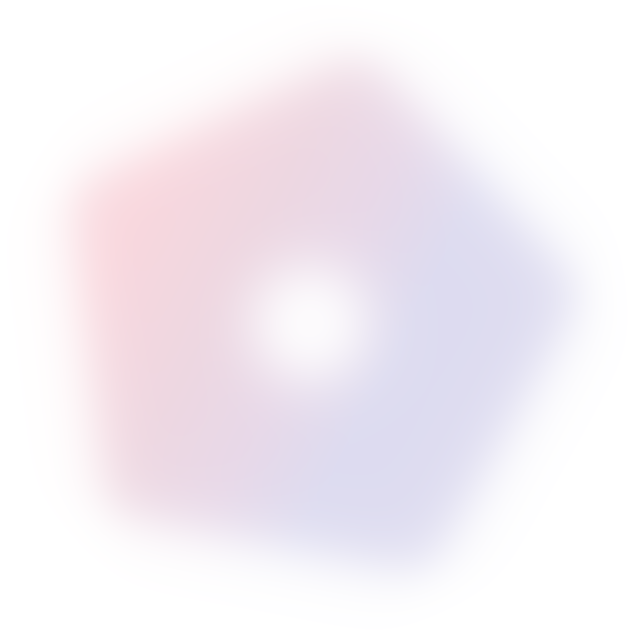
Give the GLSL for this background, as a Shadertoy shader.

```glsl
// A soft pastel pentagon ring on white, fading from pink to lavender.
// Five blurred half-planes multiply into the body, a blurred disc opens
// its centre, and a tilted gradient of four stops gives the tint.

#define CENTER vec2(-0.012, -0.005)  // from the canvas middle, in heights
#define APOTHEM 0.352                // centre to side
#define BLUR 0.042                   // spread of the soft sides
#define TURN 0.122                   // angle of the first corner
#define HOLE_RADIUS 0.100
#define HOLE_STRENGTH 0.88
#define GRADIENT_DIR vec2(0.89, -0.456)

const float TAU = 6.2831853;
const vec3 WHITE    = vec3(1.0);
const vec3 PINK     = vec3(0.975, 0.840, 0.865);
const vec3 ROSE     = vec3(0.930, 0.842, 0.882);
const vec3 MAUVE    = vec3(0.907, 0.848, 0.910);
const vec3 LAVENDER = vec3(0.867, 0.860, 0.940);

// Logistic stand-in for the profile of a blurred edge.
float softEdge(float inside) {
    return 1.0 / (1.0 + exp(-1.7 * inside / BLUR));
}

// Coverage of the blurred regular pentagon.
float softPentagon(vec2 p) {
    float cover = 1.0;
    for (int i = 0; i < 5; i++) {
        float angle = TURN + TAU * (float(i) + 0.5) / 5.0;
        cover *= softEdge(APOTHEM - dot(p, vec2(cos(angle), sin(angle))));
    }
    return cover;
}

// Linear ramp from 0 to 1 between two positions.
float ramp(float from, float to, float x) {
    return clamp((x - from) / (to - from), 0.0, 1.0);
}

// Pink at the upper left, lavender at the lower right.
vec3 tint(vec2 p) {
    float s = dot(p, GRADIENT_DIR);
    vec3 color = mix(PINK, ROSE, ramp(-0.33, -0.14, s));
    color = mix(color, MAUVE, ramp(-0.14, 0.0, s));
    return mix(color, LAVENDER, ramp(0.0, 0.14, s));
}

void mainImage(out vec4 fragColor, in vec2 fragCoord) {
    vec2 p = (fragCoord - 0.5 * iResolution.xy) / iResolution.y - CENTER;

    // Body with its glowing centre cut out
    float hole = HOLE_STRENGTH * exp(-pow(length(p) / HOLE_RADIUS, 2.4));
    float cover = softPentagon(p) * (1.0 - hole);

    fragColor = vec4(mix(WHITE, tint(p), cover), 1.0);
}
```
